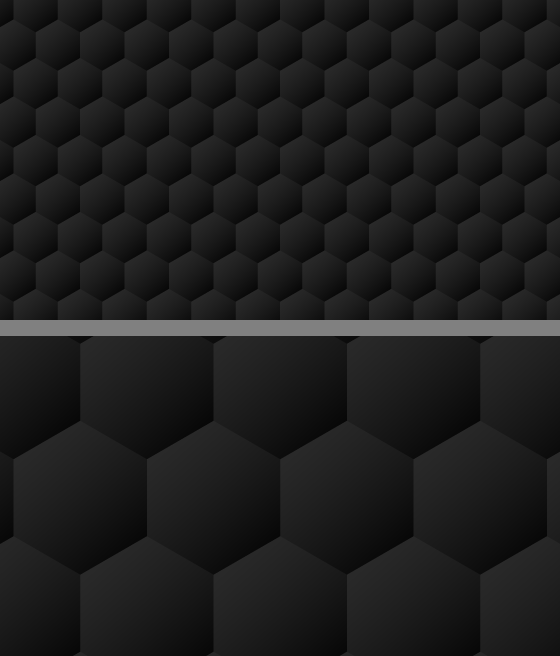
Top: the whole. Bottom: its middle third, enlarged.
Reproduce this pattern procedurally as a WebGL 2 fragment shader.

```glsl
#version 300 es
precision highp float;

uniform vec2 u_resolution;
out vec4 fragColor;

// Offset from the centre of the nearest pointy-top hexagon of width 1
vec2 hexOffset(vec2 p) {
    vec2 period = vec2(1.0, sqrt(3.0));
    vec2 evenRow = mod(p + 0.5 * period, period) - 0.5 * period;
    vec2 oddRow = mod(p, period) - 0.5 * period;
    return dot(evenRow, evenRow) < dot(oddRow, oddRow) ? evenRow : oddRow;
}

// Diagonal shading, light at the upper left and dark at the lower right
float tileShade(vec2 offset) {
    float slope = dot(offset, vec2(0.66, -0.75));
    return 0.107 - 0.125 * slope - 0.04 * slope * slope;
}

void main() {
    const int SAMPLES = 4;
    float shade = 0.0;

    // Average a subpixel grid to smooth the tile edges
    for (int y = 0; y < SAMPLES; y++) {
        for (int x = 0; x < SAMPLES; x++) {
            vec2 jitter = (vec2(x, y) + 0.5) / float(SAMPLES) - 0.5;
            vec2 p = (gl_FragCoord.xy + jitter) / u_resolution.x * 12.6;
            shade += tileShade(hexOffset(p - vec2(0.302, 0.989)));
        }
    }
    shade /= float(SAMPLES * SAMPLES);

    fragColor = vec4(vec3(shade), 1.0);
}
```
